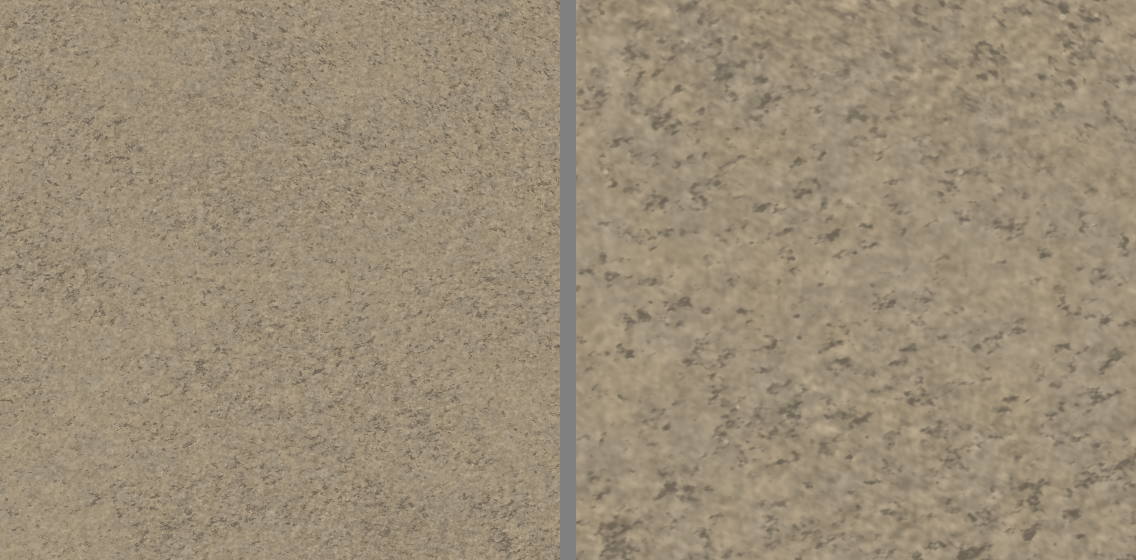
Left: the whole. Right: its middle third, enlarged.
Give the GLSL for this texture, as a Shadertoy shader.

```glsl
// Weathered sandstone: fine tan grain with clustered dark pits and a few pale flecks.

const vec3 STONE = vec3(0.624, 0.570, 0.480);
const vec3 PIT = vec3(0.375, 0.345, 0.300);
const vec3 FLECK = vec3(0.76, 0.71, 0.62);
const vec3 OCHRE = vec3(0.006, 0.000, -0.008);

float hash(vec2 p) {
    return fract(sin(dot(p, vec2(127.1, 311.7))) * 43758.5453);
}

float valueNoise(vec2 p) {
    vec2 cell = floor(p);
    vec2 f = fract(p);
    f = f * f * (3.0 - 2.0 * f);
    float low = mix(hash(cell), hash(cell + vec2(1.0, 0.0)), f.x);
    float high = mix(hash(cell + vec2(0.0, 1.0)), hash(cell + vec2(1.0, 1.0)), f.x);
    return mix(low, high, f.y);
}

// Layered noise, normalised to 0..1; gain sets how rough it is.
float fbm(vec2 p, int octaves, float gain) {
    float sum = 0.0;
    float total = 0.0;
    float weight = 1.0;
    for (int i = 0; i < octaves; i++) {
        sum += weight * valueNoise(p);
        total += weight;
        weight *= gain;
        p = mat2(0.8, 0.6, -0.6, 0.8) * p * 2.03 + 17.3;
    }
    return sum / total;
}

vec2 rotate(vec2 p, float angle) {
    float c = cos(angle);
    float s = sin(angle);
    return vec2(c * p.x + s * p.y, c * p.y - s * p.x);
}

// Ragged pits, drawn out along the given angle.
float pits(vec2 uv, float angle, float density) {
    vec2 p = rotate(uv, angle) * vec2(105.0, 165.0);
    float n = fbm(p + 31.0, 3, 0.8);
    return smoothstep(0.54, 0.86, n + density);
}

// Height of the rough surface, used for slanted light.
float surface(vec2 uv) {
    return fbm(rotate(uv, -0.5) * vec2(90.0, 125.0), 3, 0.75);
}

// Small pale crystals, one candidate per grid cell.
float flecks(vec2 uv, float scale, float share) {
    vec2 p = uv * scale;
    vec2 cell = floor(p);
    vec2 centre = 0.3 + 0.4 * vec2(hash(cell + 5.3), hash(cell + 9.1));
    float radius = mix(0.15, 0.32, hash(cell + 2.7));
    float shape = 1.0 - smoothstep(radius - 0.12, radius + 0.12, length(fract(p) - centre));
    return shape * step(1.0 - share, hash(cell + 13.9));
}

void mainImage(out vec4 fragColor, in vec2 fragCoord) {
    vec2 uv = fragCoord / min(iResolution.x, iResolution.y);

    // Broad patches steer where the stone is worn and which way it is streaked.
    float patches = fbm(rotate(uv, -0.4) * vec2(5.0, 8.0) + 3.7, 4, 0.6);
    float clusters = fbm(uv * 28.0 + 8.2, 2, 0.6);
    float lean = smoothstep(0.35, 0.65, valueNoise(uv * 2.5 + 6.1));

    // Dark pits in two blended directions.
    float density = 0.20 * (patches - 0.5) + 0.11 * (clusters - 0.5);
    float pitted = mix(pits(uv, -0.5, density), pits(uv, 0.35, density), lean);

    // Grain and light falling from the upper left.
    float grain = fbm(uv * 170.0 + 51.0, 2, 0.9) - 0.5;
    float mottling = fbm(uv * 48.0 + 23.0, 3, 0.75) - 0.5;
    vec2 toLight = vec2(-0.0013, 0.0016);
    float relief = surface(uv - toLight) - surface(uv + toLight);
    float roughness = mix(0.15, 0.30, smoothstep(0.35, 0.65, patches));

    float light = 1.0 + 0.22 * grain + 0.10 * mottling + roughness * relief;
    light -= 0.05 * (patches - 0.5);

    vec3 color = STONE * light;
    color += OCHRE * 2.0 * (valueNoise(uv * 45.0 + 71.0) - 0.5);
    color = mix(color, PIT, 0.75 * pitted);
    float pale = flecks(uv, 150.0, 0.012) * smoothstep(0.42, 0.62, clusters);
    color = mix(color, FLECK, 0.7 * pale);

    fragColor = vec4(clamp(color, 0.0, 1.0), 1.0);
}
```
